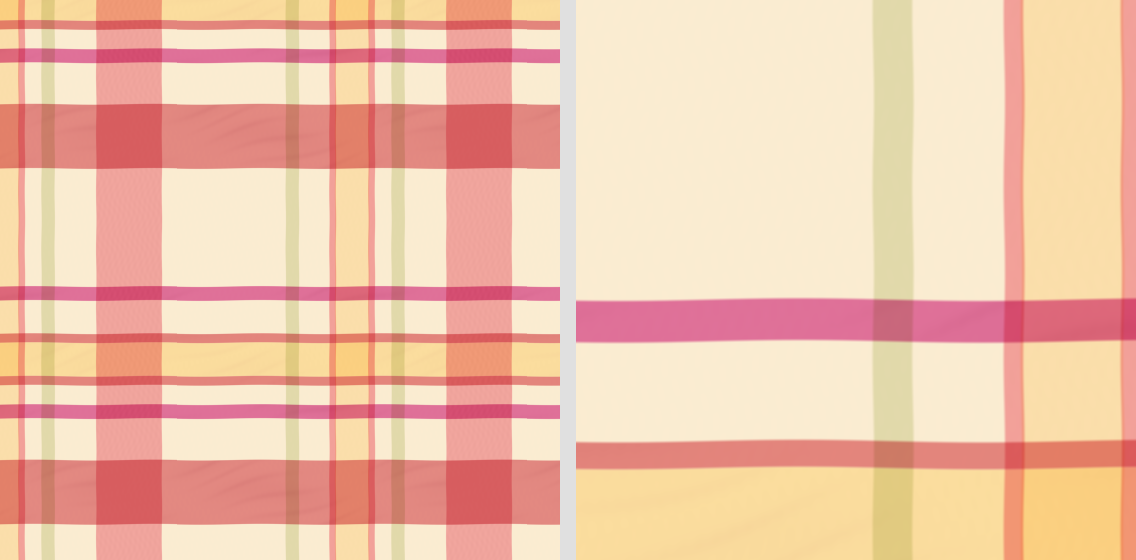
Left: the whole. Right: its middle third, enlarged.
A Shadertoy shader for this pattern:

```glsl
// Summer madras plaid: translucent stripes of warp and weft over cream cloth.
// Each stripe is a periodic band that multiplies the cloth like a dye, so the
// crossings darken by themselves; layered sines add soft creases and thread.

// Layout, in canvas units; offsets are measured from the yellow stripe centre
const vec2 PERIOD = vec2(0.625, 0.6354);
const vec2 ORIGIN = vec2(0.0039, 0.0065);
const vec2 YELLOW_HALF = vec2(0.0305, 0.030);
const vec2 TRIM_OFFSET = vec2(0.0348, 0.0380);
const vec2 TRIM_HALF = vec2(0.0058, 0.0080);
const vec2 WIDE_OFFSET = vec2(0.2266, 0.2370);
const vec2 WIDE_HALF = vec2(0.0586, 0.0573);
const vec2 OLIVE_OFFSETS = vec2(-0.1068, 0.0820);
const float OLIVE_HALF = 0.0118;
const vec2 MAGENTA_OFFSETS = vec2(-0.1178, 0.0931);
const float MAGENTA_HALF = 0.0124;

// Cloth colour and the dyes that multiply it
const vec3 CREAM = vec3(0.982, 0.925, 0.820);
const vec3 WARP_YELLOW = vec3(1.000, 0.940, 0.815);
const vec3 WARP_TRIM = vec3(0.965, 0.680, 0.730);
const vec3 WARP_PINK = vec3(0.957, 0.695, 0.748);
const vec3 WARP_OLIVE = vec3(0.900, 0.920, 0.815);
const vec3 WEFT_YELLOW = vec3(0.998, 0.930, 0.750);
const vec3 WEFT_TRIM = vec3(0.905, 0.560, 0.590);
const vec3 WEFT_ROSE = vec3(0.898, 0.570, 0.610);
const vec3 WEFT_MAGENTA = vec3(0.885, 0.470, 0.720);

// Wear
const float EDGE_SOFTNESS = 0.0012;
const float EDGE_WOBBLE = 0.0008;
const float CREASE_DEPTH = 0.055;
const float THREAD_DEPTH = 0.008;

// Signed offset from the nearest repeat of zero
float wrapped(float p, float period) {
    return mod(p + 0.5 * period, period) - 0.5 * period;
}

// Smooth coverage of a band around an offset
float band(float p, float offset, float halfWidth, float soft) {
    return 1.0 - smoothstep(-soft, soft, abs(p - offset) - halfWidth);
}

vec3 dye(vec3 cloth, vec3 tint, float amount) {
    return cloth * mix(vec3(1.0), tint, amount);
}

// Slanted creases, strongest in wandering patches
float creases(vec2 p) {
    float slant = p.y + 0.30 * p.x + 0.010 * sin(23.0 * p.x + 9.0 * p.y);
    float fine = pow(0.5 + 0.5 * sin(190.0 * slant), 4.0);
    float broad = 0.5 + 0.5 * sin(82.0 * slant + 2.0 * sin(11.0 * p.x));
    float patches = 0.5 + 0.5 * sin(17.0 * p.x - 31.0 * p.y + 1.0);
    return mix(broad, fine, 0.6) * patches - 0.22;
}

void mainImage(out vec4 fragColor, in vec2 fragCoord) {
    // Measure downward from the top edge
    vec2 p = fragCoord / iResolution.y;
    p.y = 1.0 - p.y;
    p -= ORIGIN;
    float soft = max(EDGE_SOFTNESS, 0.75 / iResolution.y);

    // Fold into one repeat, with slightly uneven selvedges
    vec2 cell = vec2(wrapped(p.x, PERIOD.x), wrapped(p.y, PERIOD.y));
    vec2 bent = cell + EDGE_WOBBLE * vec2(sin(61.0 * p.y) * 0.5, sin(29.0 * cell.x));

    // Warp: vertical stripes
    float pink = band(bent.x, WIDE_OFFSET.x, WIDE_HALF.x, soft);
    float warpYellow = band(bent.x, 0.0, YELLOW_HALF.x, soft);
    float warpTrim = band(abs(bent.x), TRIM_OFFSET.x, TRIM_HALF.x, soft);
    float olive = max(band(bent.x, OLIVE_OFFSETS.x, OLIVE_HALF, soft),
                      band(bent.x, OLIVE_OFFSETS.y, OLIVE_HALF, soft));

    // Weft: horizontal stripes
    float rose = band(bent.y, WIDE_OFFSET.y, WIDE_HALF.y, soft);
    float weftYellow = band(bent.y, 0.0, YELLOW_HALF.y, soft);
    float weftTrim = band(abs(bent.y), TRIM_OFFSET.y, TRIM_HALF.y, soft);
    float magenta = max(band(bent.y, MAGENTA_OFFSETS.x, MAGENTA_HALF, soft),
                        band(bent.y, MAGENTA_OFFSETS.y, MAGENTA_HALF, soft));

    vec3 cloth = CREAM;
    cloth = dye(cloth, WARP_YELLOW, warpYellow);
    cloth = dye(cloth, WARP_TRIM, warpTrim);
    cloth = dye(cloth, WARP_PINK, pink);
    cloth = dye(cloth, WARP_OLIVE, olive);
    cloth = dye(cloth, WEFT_YELLOW, weftYellow);
    cloth = dye(cloth, WEFT_TRIM, weftTrim);
    cloth = dye(cloth, WEFT_ROSE, rose);
    cloth = dye(cloth, WEFT_MAGENTA, magenta);

    // Creases repeat with the weft and fade under the pink warp
    vec2 fold = mod(p - WIDE_OFFSET + vec2(0.0, 0.5 * PERIOD.y), PERIOD);
    float weft = max(max(rose, magenta), 0.4 * max(weftYellow, weftTrim));
    float creaseMask = weft * (1.0 - 0.9 * pink);
    cloth *= 1.0 - CREASE_DEPTH * creaseMask * creases(fold) * vec3(0.6, 1.3, 1.0);

    // Fine upright thread in the pink warp
    float thread = sin(640.0 * p.x + 2.0 * sin(95.0 * p.y)) * sin(230.0 * p.y + 70.0 * p.x);
    cloth += THREAD_DEPTH * thread * mix(0.15, 1.0, pink * (1.0 - rose));

    fragColor = vec4(clamp(cloth, 0.0, 1.0), 1.0);
}
```
